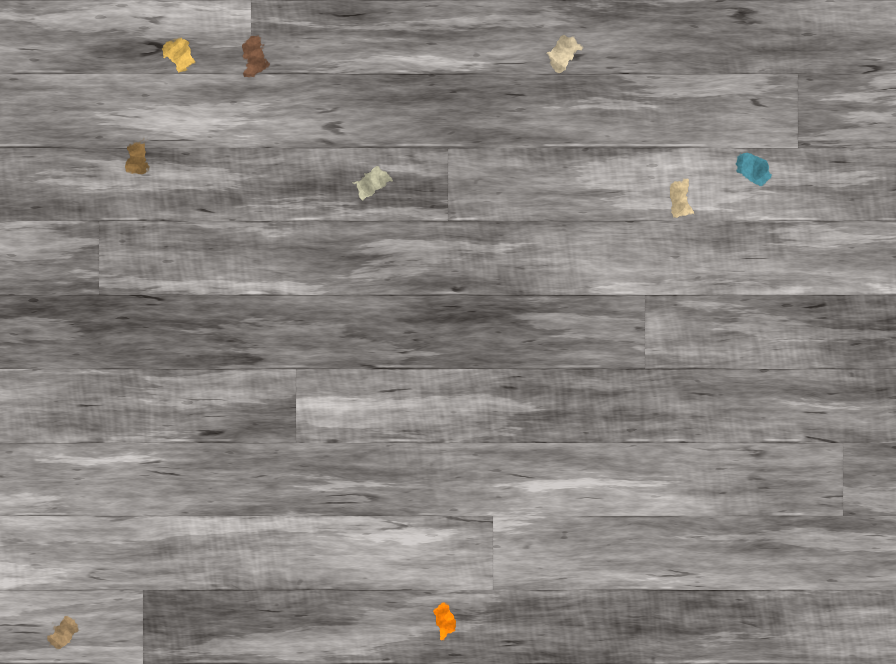
Write a Shadertoy shader that draws this texture.

```glsl
// Weathered grey wood planks in staggered rows, with a few torn coloured scraps lying on them.

const float ROWS = 9.0;
const float PLANK_LENGTH = 1.35;
const float BASE_TONE = 0.505;
const float PLANK_CONTRAST = 0.13;
const float BROAD_CONTRAST = 0.20;
const float STREAK_CONTRAST = 0.12;
const float GRAIN_CONTRAST = 0.085;
const float SAW_CONTRAST = 0.065;
const float SMEAR_CONTRAST = 0.06;
const float PATCH_LIGHT = 0.085;
const float CRACK_DARK = 0.22;
const float SEAM_DARK = 0.15;
const vec3 WARM_TINT = vec3(0.013, -0.003, -0.013);

const int SCRAPS = 9;
const float SCRAP_RADIUS = 0.027;
const vec3 SCRAP_COLORS[SCRAPS] = vec3[SCRAPS](
    vec3(0.80, 0.65, 0.33), vec3(0.76, 0.68, 0.53), vec3(0.68, 0.67, 0.57),
    vec3(0.60, 0.50, 0.37), vec3(0.76, 0.70, 0.58), vec3(0.46, 0.33, 0.25),
    vec3(0.28, 0.50, 0.55), vec3(0.98, 0.51, 0.04), vec3(0.50, 0.39, 0.24));

vec2 hash22(vec2 p) {
    vec3 a = fract(p.xyx * vec3(0.1031, 0.1030, 0.0973));
    a += dot(a, a.yzx + 33.33);
    return fract((a.xx + a.yz) * a.zy);
}

float cornerSlope(vec2 cell, vec2 offset) {
    float angle = 6.2832 * hash22(cell).x;
    return dot(vec2(cos(angle), sin(angle)), offset);
}

float gradientNoise(vec2 p) {
    vec2 i = floor(p), f = p - i;
    vec2 u = f * f * f * (f * (f * 6.0 - 15.0) + 10.0);
    vec2 e = vec2(1.0, 0.0);
    return mix(mix(cornerSlope(i, f), cornerSlope(i + e.xy, f - e.xy), u.x),
               mix(cornerSlope(i + e.yx, f - e.yx), cornerSlope(i + e.xx, f - e.xx), u.x), u.y);
}

float fbm(vec2 p, int octaves) {
    float sum = 0.0, amplitude = 1.0;
    for (int i = 0; i < octaves; i++) {
        sum += amplitude * gradientNoise(p);
        p = p * 2.03 + 17.3;
        amplitude *= 0.6;
    }
    return sum;
}

mat2 rotation(float a) {
    return mat2(cos(a), sin(a), -sin(a), cos(a));
}

// Grey level of the wood at q; rough planks carry more saw marks.
float woodTone(vec2 q, float rough) {
    vec2 w = q + vec2(0.0, 0.010 * fbm(q * vec2(3.5, 11.0), 3));
    float broad = fbm(w * vec2(1.8, 9.0), 4);
    float streak = fbm(w * vec2(5.0, 50.0) + 31.0, 4);
    float grain = fbm(w * vec2(38.0, 170.0) + 57.0, 3);
    float tone = BROAD_CONTRAST * broad + STREAK_CONTRAST * streak + GRAIN_CONTRAST * grain;

    // Broken, slightly leaning saw marks and wider dark smears
    float lean = q.x + 0.15 * q.y + 0.006 * gradientNoise(q * 14.0);
    float saw = gradientNoise(vec2(lean * 170.0, q.y * 28.0));
    float smear = fbm(vec2(lean * 24.0, q.y * 15.0) + 63.0, 3);
    float sawMask = smoothstep(-0.15, 0.45, gradientNoise(q * vec2(4.0, 9.0) + 9.0) + 0.8 * rough - 0.35);
    tone += sawMask * (SAW_CONTRAST * saw + SMEAR_CONTRAST * smear);

    // Pale worn patches with crisp ragged edges
    float worn = gradientNoise(w * vec2(2.6, 17.0) + 73.0) + 0.20 * streak + 0.06 * grain;
    tone += PATCH_LIGHT * smoothstep(0.17, 0.25, worn);

    // Short thin cracks along the grain and small dark flecks
    float ridge = abs(gradientNoise(w * vec2(4.0, 42.0) + 91.0) + 0.05 * grain);
    float crackMask = smoothstep(0.28, 0.45, gradientNoise(q * vec2(11.0, 26.0) + 44.0));
    float fleck = smoothstep(0.44, 0.54, gradientNoise(w * vec2(30.0, 130.0) + 12.0));
    return tone - CRACK_DARK * (crackMask * (1.0 - smoothstep(0.01, 0.07, ridge)) + 0.5 * fleck);
}

vec3 planks(vec2 p, float pixel) {
    float row = floor(p.y * ROWS);
    float along = p.x / PLANK_LENGTH - fract(0.28 + 0.61 * (ROWS - 1.0 - row));
    vec2 id = vec2(floor(along), row);
    vec2 traits = hash22(id * 7.0 + 3.0);
    float tone = BASE_TONE + PLANK_CONTRAST * (traits.x - 0.5)
               + woodTone(p + floor(hash22(id + 20.0) * 40.0), traits.y);

    // Broken dark seams with occasional pale lips, and barely drawn end joints
    float height = fract(p.y * ROWS) / ROWS;
    float seam = min(height, 1.0 / ROWS - height);
    float wear = fbm(vec2(p.x * 8.0, row * 5.3 + 0.4), 3);
    float joint = abs(fract(along + 0.5) - 0.5) * PLANK_LENGTH;
    tone -= SEAM_DARK * smoothstep(-0.4, 0.4, wear) * (1.0 - smoothstep(0.0004, 0.001 + pixel, seam));
    tone += 0.14 * smoothstep(0.15, 0.4, wear) * (1.0 - smoothstep(0.0005, 0.001 + pixel, abs(height - 0.004)));
    tone -= 0.025 * (1.0 - smoothstep(0.0005, 0.001 + pixel, joint));
    return clamp(vec3(tone), 0.17, 0.80) + WARM_TINT;
}

// Torn, creased scraps spread mostly over the upper half
vec3 addScraps(vec3 color, vec2 p, float aspect, float pixel) {
    for (int i = 0; i < SCRAPS; i++) {
        float k = float(i);
        vec2 h = hash22(vec2(k * 3.0 + 5.0, 11.0));
        float y = i % 4 == 3 ? 0.04 + 0.03 * h.x : mix(0.55, 0.95, sqrt(h.x));
        vec2 center = vec2(aspect * mix(0.05, 0.95, fract(0.17 + 0.618 * k)), y);
        vec2 local = rotation(6.2832 * h.y) * (p - center);
        if (length(local) > 3.0 * SCRAP_RADIUS) continue;
        vec2 torn = local + 0.011 * vec2(fbm(local * 27.0 + k * 9.0, 4), fbm(local * 27.0 - k * 7.0, 4));
        vec2 side = abs(torn * vec2(0.8, 1.25));
        float dist = mix(max(side.x, side.y), length(side), 0.25) - 0.75 * SCRAP_RADIUS;
        float fold = gradientNoise(local * vec2(55.0, 30.0) + k * 13.0);
        float light = 0.97 + 0.25 * fold + 0.10 * smoothstep(-0.03, 0.03, fold) + 0.15 * fbm(local * 150.0, 2);
        color *= 1.0 - 0.10 * (1.0 - smoothstep(-0.002, 0.004, dist));
        color = mix(color, SCRAP_COLORS[i] * light, 1.0 - smoothstep(-pixel, pixel, dist));
    }
    return color;
}

void mainImage(out vec4 fragColor, in vec2 fragCoord) {
    vec2 p = fragCoord / iResolution.y;
    float pixel = 1.0 / iResolution.y;
    vec3 color = addScraps(planks(p, pixel), p, iResolution.x / iResolution.y, pixel);
    fragColor = vec4(clamp(color, 0.0, 1.0), 1.0);
}
```
